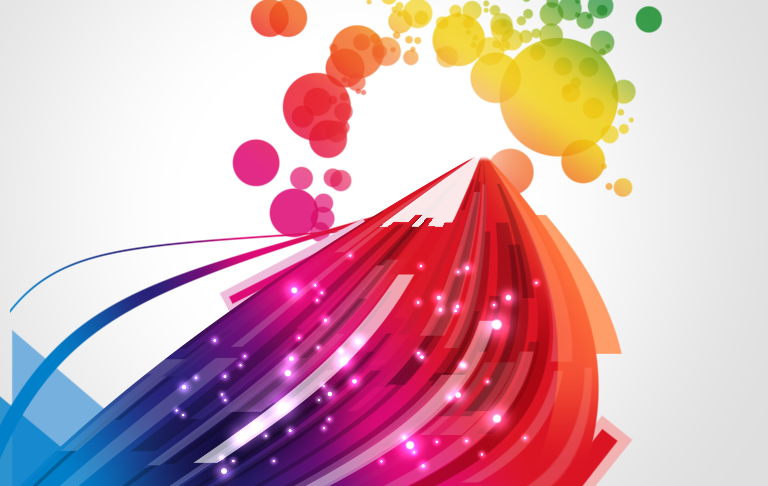
This background is drawn by a Shadertoy shader. Its source:

```glsl
// Curved rainbow ribbons fanning out below an arc of translucent bubbles.
const vec3 WHITE = vec3(1), BLUE = vec3(0, .5, .79), INDIGO = vec3(.16, .13, .47),
  PURPLE = vec3(.42, .06, .47), MAGENTA = vec3(.87, .04, .46), RED = vec3(.86, .08, .14),
  ORANGE = vec3(.95, .43, .17), YELLOW = vec3(.95, .82, .08), GREEN = vec3(.12, .58, .2);

// Large bubbles: centre, radius
const vec3 BUBBLES[14] = vec3[14](
  vec3(1.15, .8, .122), vec3(.652, .78, .07), vec3(.527, .665, .048), vec3(.605, .562, .05),
  vec3(.735, .893, .055), vec3(.71, .86, .04), vec3(.555, .963, .039), vec3(.593, .963, .039),
  vec3(1.02, .84, .052), vec3(.944, .918, .054), vec3(1.05, .646, .048), vec3(1.2, .668, .045),
  vec3(.675, .714, .039), vec3(1.335, .96, .027));

float hash(float n) { return fract(sin(n * 12.99) * 4375.85); }
float ramp(float a, float b, float x) { return smoothstep(a, b, x); }
float fill(float d, float px) { return ramp(px, -px, d); }
float band(float x, float a, float b, float px) { return fill(a - x, px) * fill(x - b, px); }
void paint(inout vec3 col, vec3 c, float amount) { col = mix(col, c, amount); }

vec3 ribbonColor(vec2 p) {
  float s = p.x + .6 * p.y;
  vec3 c = mix(BLUE, INDIGO, ramp(.12, .48, s));
  paint(c, PURPLE, ramp(.48, .7, s));
  paint(c, MAGENTA, ramp(.66, .86, s));
  paint(c, RED, ramp(.86, 1.13, s));
  return mix(c, ORANGE, .8 * ramp(1.32, 1.48, s));
}

vec3 bubbleColor(vec2 p) {
  float s = .7 * p.x + p.y;
  vec3 c = mix(MAGENTA, RED + .06, ramp(1., 1.25, s));
  paint(c, ORANGE, ramp(1.25, 1.41, s));
  paint(c, YELLOW, ramp(1.41, 1.58, s));
  return mix(c, GREEN, ramp(1.62, 1.88, s));
}

void bubble(inout vec3 col, vec2 p, vec3 b, float alpha, float px) {
  vec3 c = bubbleColor(p) * mix(WHITE, col, .35);
  paint(col, c, alpha * fill(length(p - b.xy) - b.z, px));
}

void spark(inout vec3 col, vec2 p, vec2 pos, float size) {
  float d = length(p - pos) / size;
  col += vec3(.55, .35, .6) * exp(-d * d * .22);
  paint(col, WHITE, ramp(1., .55, d));
}

// Straight strip with square ends
float strip(vec2 p, vec2 a, vec2 b, float halfWidth) {
  vec2 dir = normalize(b - a), q = p - .5 * (a + b);
  return max(abs(dot(q, dir)) - .5 * length(b - a), abs(dot(q, vec2(-dir.y, dir.x))) - halfWidth);
}

// Tail rising steeply, then settling onto a line
float tail(vec2 p, float base, float slope, float drop, float fall) {
  float e = drop * exp(-p.x / fall), k = slope + e / fall;
  return abs(p.y - base - slope * p.x + e) / sqrt(1. + k * k);
}

// Fan coordinates: x across, y down from the apex, z width
vec3 fanCoords(vec2 p) {
  float t = 1. - p.y / .68, left = .98 - 1.2 * t + .26 * t * t;
  float width = max(1. + .66 * t - .47 * t * t - left, .01);
  return vec3((p.x - left) / width, t, width);
}

void fan(inout vec3 col, vec2 p, float px) {
  vec3 f = fanCoords(p), base = ribbonColor(p);
  float t = f.y, aa = px / f.z, late = max(t - .4, 0.);
  float u = f.x + 2.2 * late * late * f.x * (1. - f.x);
  // Dark hollow
  vec2 q = mat2(.85, -.53, .53, .85) * (p - vec2(.52, .11));
  vec3 c = mix(base, vec3(.04, .02, .16), .85 * exp(-dot(q * q, vec2(22, 170))));
  // Random strips, lighter or darker than the body
  for (float i = 1.; i < 60.; i++) {
    float w = .006 + .04 * hash(i + .3) * hash(i + .7), mid = hash(i * 1.7);
    float start = .75 * hash(i * 2.3) - .05, kind = hash(i * 5.9);
    float m = band(u, mid - w, mid + w, aa) * band(t, start, start + .2 + .5 * hash(i * 3.1), px);
    paint(c, kind < .4 ? c * .66 : mix(base, WHITE, kind < .65 ? .25 : .03), .7 * m);
  }
  // Pale ribbons, gap near the apex, dark fold and salmon flank
  paint(c, WHITE, .62 * band(u, .4, .455, aa) * band(t, .36, .93, px));
  paint(c, WHITE, .4 * band(u, .71, .75, aa) * fill(.5 - t, px));
  float gapEnd = .17 + .05 * hash(floor(u * 24.));
  paint(c, WHITE, .9 * band(u, .12, .5, aa) * fill(t - gapEnd, px));
  paint(c, vec3(.55, 0, .03), .6 * band(u, .865, .895, aa) * ramp(.3, .65, t));
  paint(c, ORANGE + .1, .55 * fill(.91 - f.x, aa) * ramp(.95, .6, t));
  paint(col, ORANGE + .1, .8 * band(f.x, .98, 1.06, aa) * band(t, .18, .6, px));
  paint(col, c, band(f.x, 0., 1., aa) * ramp(0., .02, t));
}

void mainImage(out vec4 fragColor, in vec2 fragCoord) {
  vec2 p = fragCoord / iResolution.y, g = p - vec2(.9, .7);
  float px = 1. / iResolution.y;
  vec3 col = mix(WHITE, vec3(.875), ramp(.3, 1., length(p - vec2(.72, .58))));
  // Large bubbles, then a crowded top band and a loose arc
  for (int i = 0; i < 14; i++) bubble(col, p, BUBBLES[i], .87, px);
  for (float i = 1.; i < 90.; i++) {
    float a = mix(-.3, 3.6, hash(i * 1.3)), r = .25 + .12 * hash(i * 2.9);
    vec2 arc = vec2(.96, .67) + r * vec2(cos(a), sin(a));
    vec2 top = vec2(.74 + .52 * hash(i * 4.1), 1.01 - .13 * hash(i * 6.7));
    float size = .005 + .026 * pow(hash(i * 8.3), 2.);
    bubble(col, p, vec3(mod(i, 2.) < .5 ? arc : top, size), .7, px);
  }
  // White glow above the apex
  paint(col, WHITE, exp(-dot(g, g) * 60.));
  // Blue shards in the corner
  paint(col, vec3(.46, .69, .87), fill(max(dot(p, vec2(.65, .76)) - .26, .025 - p.x), px));
  paint(col, BLUE, .8 * fill(dot(p, vec2(.64, .77)) - .142, px));
  // Tails and loose strips beside the fan
  float reach = ramp(.92, .88, p.x), thick = mix(.015, .004, ramp(.1, .75, p.x));
  vec3 tint = ribbonColor(p + vec2(.16 * ramp(.2, .5, p.x), -.2));
  paint(col, tint, reach * step(.02, p.x) * fill(tail(p, .48, .062, .15, .1) - .0018, px));
  paint(col, tint, reach * fill(tail(p, .334, .283, .244, .135) - thick, px));
  vec2 a = vec2(.465, .372), b = vec2(.76, .526), c = vec2(1.15, -.03), d = vec2(1.27, .12);
  paint(col, vec3(.93, .74, .86), fill(strip(p, a, b, .028), px));
  paint(col, MAGENTA, fill(strip(p, a + .01, b, .008), px));
  paint(col, vec3(.95, .7, .7), fill(strip(p, c, d, .04), px));
  paint(col, RED, fill(strip(p, c, d - .015, .02), px));
  fan(col, p, px);
  // Sparkles, a few of them large
  for (float i = 1.; i < 75.; i++) {
    vec2 s = vec2(mix(.36, 1.12, hash(i * 1.9)), mix(.03, .5, hash(i * 3.7)));
    float size = .003 + .011 * pow(hash(i * 7.1), 6.);
    if (abs(fanCoords(s).x - .48) < .44) spark(col, p, s, size);
  }
  fragColor = vec4(clamp(col, 0., 1.), 1);
}
```
